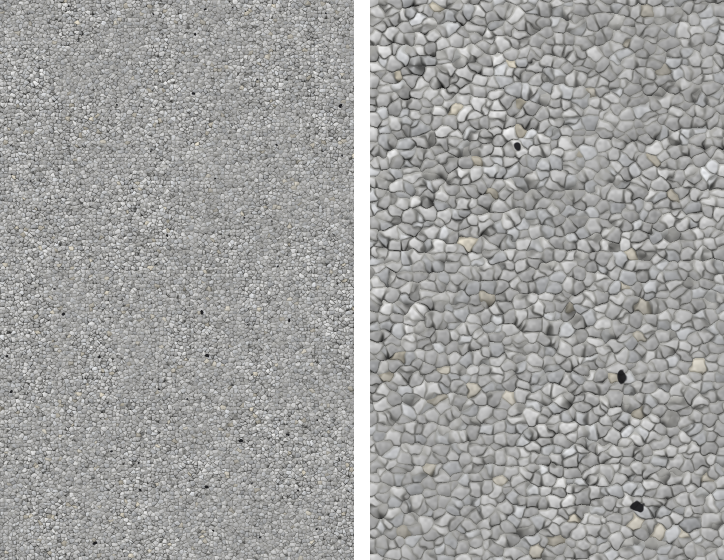
Left, the full canvas; right, a detail of the centre.
Write a WebGL 2 fragment shader that draws this texture.

```glsl
#version 300 es
precision highp float;
// Exposed aggregate: small pale stones set in grey mortar, with rare black chips.
// A weighted cell pattern gives the stones, the mortar between them and patchy
// shadow lines; slow noise varies the cover, and a 2x2 sample grid smooths edges.

#define STONES 97.0        // stones across the canvas width
#define JITTER 0.92        // irregularity of stone positions
#define SIZE_SPREAD 0.32   // difference between large and small stones
#define SEAM_WIDTH 0.42    // width of the mortar seams, in stones
#define SHADOW_DEPTH 0.34  // darkness of the shadow lines
#define STONE_DARK 0.625
#define STONE_RANGE 0.22
#define RELIEF 0.17        // strength of the light from the upper left
#define MORTAR 0.60
#define COVER 0.32         // strongest mortar cover
#define CHIP_GRID 8.0      // chip cells across the width
#define CHIP_CHANCE 0.42

uniform vec2 u_resolution;
out vec4 outColor;

vec3 hash3(vec2 p) {
    vec3 q = fract(p.xyx * vec3(0.1031, 0.1030, 0.0973));
    q += dot(q, q.yxz + 33.33);
    return fract((q.xxy + q.yzz) * q.zyx);
}

float noise(vec2 p) {
    vec2 i = floor(p), f = fract(p);
    f = f * f * (3.0 - 2.0 * f);
    float low = mix(hash3(i).x, hash3(i + vec2(1, 0)).x, f.x);
    float high = mix(hash3(i + vec2(0, 1)).x, hash3(i + vec2(1, 1)).x, f.x);
    return mix(low, high, f.y);
}

float fbm(vec2 p) {
    float sum = 0.0, amp = 0.5;
    for (int i = 0; i < 4; i++) {
        sum += amp * noise(p);
        p = p * 2.1 + 17.3;
        amp *= 0.5;
    }
    return sum / 0.9375;
}

// Nearest stone: gap distance, offset from its centre and its random values.
float stoneCell(vec2 p, out vec2 offset, out vec3 rnd) {
    vec2 cell = floor(p);
    float nearest = 9.0, second = 9.0;
    for (int y = -1; y <= 1; y++) {
        for (int x = -1; x <= 1; x++) {
            vec2 id = cell + vec2(x, y);
            vec3 h = hash3(id + 11.0);
            vec2 r = p - id - 0.5 - JITTER * (h.xy - 0.5);
            float d = length(r) - SIZE_SPREAD * h.z;
            if (d < nearest) {
                second = nearest;
                nearest = d;
                offset = r;
                rnd = hash3(id + 211.0);
            } else {
                second = min(second, d);
            }
        }
    }
    return second - nearest;
}

// Coverage of the scattered black chips.
float chips(vec2 uv) {
    vec2 p = uv * CHIP_GRID, id = floor(p);
    vec3 place = hash3(id + 401.0), form = hash3(id + 577.0);
    vec2 r = (p - id - 0.12 - 0.76 * place.xy) / CHIP_GRID;
    float turn = 3.14159 * form.x;
    r = mat2(cos(turn), -sin(turn), sin(turn), cos(turn)) * r;
    r.y *= 1.1 + 0.6 * form.y;
    float radius = 0.0028 + 0.0042 * form.z * form.z * form.z;
    float d = length(r) - radius * (0.75 + 0.5 * noise(uv * 260.0));
    return smoothstep(0.0010, -0.0010, d) * step(place.z, CHIP_CHANCE);
}

vec3 surface(vec2 uv) {
    // Stones
    vec2 warp = vec2(noise(uv * 150.0), noise(uv * 150.0 + 50.0)) - 0.5;
    vec2 offset;
    vec3 rnd;
    float gap = stoneCell(uv * STONES * vec2(0.94, 1.07) + 0.45 * warp, offset, rnd);
    float tone = STONE_DARK + STONE_RANGE * pow(rnd.x, 1.4);
    tone += RELIEF * dot(offset, vec2(-0.45, 0.9));
    tone += 0.12 * (noise(uv * 324.0) - 0.5);

    // Mortar seams, with patchy shadow lines below the stones
    float seam = 1.0 - smoothstep(0.04, SEAM_WIDTH, gap);
    tone = mix(tone, MORTAR - 0.02, 0.60 * seam);
    float line = 1.0 - smoothstep(0.0, 0.32, gap);
    float patchy = smoothstep(0.2, 0.85, noise(uv * 125.0 + 9.0));
    tone -= SHADOW_DEPTH * line * max(0.12 + 0.75 * patchy - 0.7 * offset.y, 0.0);

    // Mortar cover and faint upright streaks
    float cover = COVER * smoothstep(0.28, 0.74, fbm(uv * vec2(11.0, 8.0) + 3.0));
    tone = mix(tone, MORTAR + 0.012 + 0.06 * (rnd.y - 0.5), cover);
    tone -= 0.03 * smoothstep(0.84, 0.98, noise(uv * vec2(80.0, 12.0) + 31.0));

    // Tints: warm seams, a few tan stones, some cool ones
    vec3 tint = mix(vec3(1.0), vec3(1.003, 1.0, 0.978), seam);
    tint *= mix(vec3(1.0), vec3(1.02, 0.99, 0.92), step(0.98, rnd.z) * (1.0 - cover));
    tint *= mix(vec3(1.0), vec3(0.992, 1.0, 1.012), step(rnd.z, 0.2));
    return mix(tone * tint, vec3(0.09, 0.09, 0.10), 0.92 * chips(uv));
}

void main() {
    vec3 sum = vec3(0.0);
    for (int i = 0; i < 4; i++) {
        vec2 shift = 0.5 * vec2(i % 2, i / 2) - 0.25;
        sum += surface((gl_FragCoord.xy + shift) / u_resolution.x);
    }
    outColor = vec4(clamp(sum * 0.25, 0.0, 1.0), 1.0);
}
```
